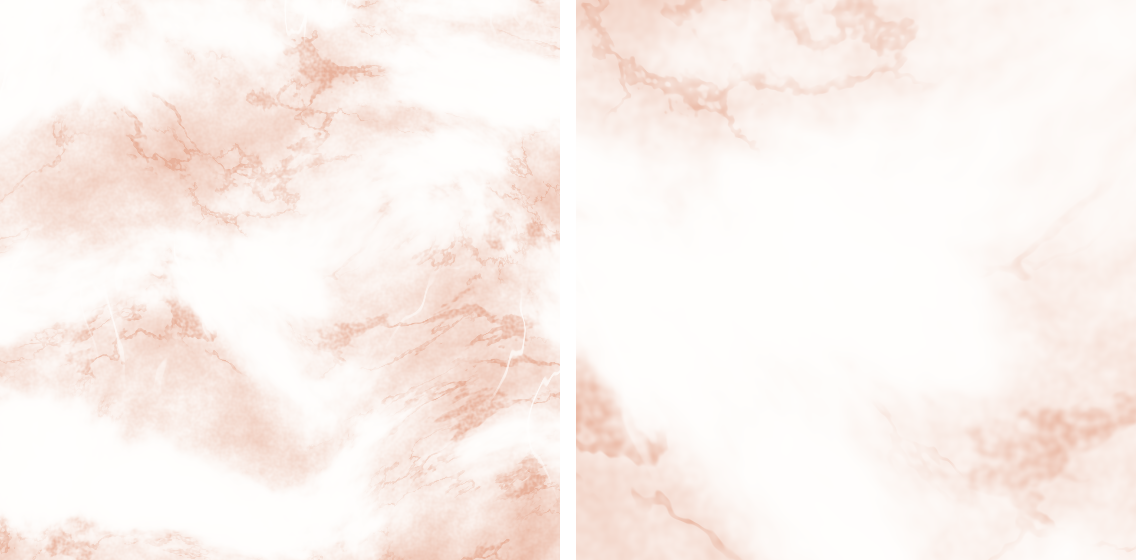
Left: the whole. Right: its middle third, enlarged.
Give the GLSL for this texture, as a three.js fragment shader.

```glsl
// Blush marble: broad white pools between soft pink clouds, drawn with a warped
// band and gradient noise. Ragged, grainy rust veins of two sizes widen into
// patches inside the pink, and thin pale threads cross over the top.

varying vec2 vUv;

const vec3 WHITE = vec3(1.0, 0.997, 0.992);
const vec3 RUST = vec3(0.93, 0.76, 0.69);
const float TAU = 6.2831853;

// Random unit gradient for a lattice cell
vec2 cellGradient(vec2 cell) {
  vec3 h = fract(cell.xyx * vec3(0.1031, 0.1030, 0.0973));
  h += dot(h, h.yzx + 33.33);
  float angle = TAU * fract((h.x + h.y) * h.z);
  return vec2(cos(angle), sin(angle));
}

float gradientNoise(vec2 p) {
  vec2 cell = floor(p);
  vec2 f = fract(p);
  vec2 u = f * f * f * (f * (f * 6.0 - 15.0) + 10.0);
  float a = dot(cellGradient(cell), f);
  float b = dot(cellGradient(cell + vec2(1.0, 0.0)), f - vec2(1.0, 0.0));
  float c = dot(cellGradient(cell + vec2(0.0, 1.0)), f - vec2(0.0, 1.0));
  float d = dot(cellGradient(cell + 1.0), f - 1.0);
  return mix(mix(a, b, u.x), mix(c, d, u.x), u.y);
}

// Layered noise; uneven steps make the fine layers less stretched
float layeredNoise(vec2 p, int layers, float gain) {
  float sum = 0.0;
  float amplitude = 1.0;
  for (int i = 0; i < 6; i++) {
    if (i >= layers) break;
    sum += amplitude * gradientNoise(p);
    p = p * vec2(2.15, 1.9) + vec2(17.3, 9.1);
    amplitude *= gain;
  }
  return sum;
}

// Bends the plane so that bands and veins drift and slant
vec2 warp(vec2 p, float scale, float amount) {
  vec2 q = p * scale;
  return p + amount * vec2(gradientNoise(q + 41.7), gradientNoise(q + 73.2));
}

// Line along the zero level of a field, with a soft edge
float levelLine(float field, float width) {
  return 1.0 - smoothstep(0.35 * width, width, abs(field));
}

// Pink depth of the clouds: near 0 in the white pools
float cloudTone(vec2 p) {
  float drift = 2.6 * gradientNoise(p * vec2(1.6, 1.0) + 5.4);
  float band = cos(16.0 * (p.y - 0.54) + drift);
  float billow = layeredNoise(p * vec2(2.4, 4.6) + 12.6, 6, 0.55);
  float depth = 0.15 + 0.28 * (3.5 * billow - 0.75 * band);
  return 0.5 * (depth + sqrt(depth * depth + 0.008));
}

// Rust veins: x is the ragged vein, y its soft halo
vec2 rustVeins(vec2 p, vec2 scale, float widest) {
  float field = layeredNoise(p * scale + 28.3, 6, 0.58);
  float strength = layeredNoise(p * vec2(3.2, 5.2) + 57.9 + scale.x, 3, 0.5);
  float width = mix(0.05, widest, smoothstep(0.08, 0.42, strength));
  float presence = smoothstep(-0.2, 0.12, strength);
  return presence * vec2(levelLine(field, width), exp(-8.0 * abs(field)));
}

// Pale upright threads in scattered places
float paleThreads(vec2 p) {
  float field = layeredNoise(p * vec2(5.5, 2.4) + 88.1, 4, 0.5);
  float presence = smoothstep(0.02, 0.25, gradientNoise(p * 2.8 + 64.5));
  return presence * (0.6 * levelLine(field, 0.035) + 0.3 * exp(-14.0 * abs(field)));
}

void main() {
  vec2 bent = warp(vUv, 2.2, 0.18);

  // Clouds, and how far the veins may show through them
  float tone = cloudTone(bent);
  float pink = smoothstep(0.04, 0.34, tone);

  // Broad patches with a net of finer veins
  vec2 broad = rustVeins(bent, vec2(3.0, 6.5), 0.24) * pink;
  vec2 fine = rustVeins(bent, vec2(5.0, 9.0), 0.12) * pink;
  float vein = max(broad.x, 0.7 * fine.x);
  tone += 0.42 * vein + 0.1 * (broad.y + fine.y);

  // Mottling and grain
  float mottle = layeredNoise(vUv * vec2(22.0, 30.0) + 7.7, 3, 0.7);
  float grain = gradientNoise(vUv * 170.0) + 0.7 * gradientNoise(vUv * 97.0 + 31.0);
  tone += pink * (0.12 * mottle + 0.11 * grain) + 0.3 * vein * grain;

  // Threads fade the tone back to white
  tone *= 1.0 - 0.85 * paleThreads(warp(vUv, 4.0, 0.12));

  gl_FragColor = vec4(mix(WHITE, RUST, clamp(tone, 0.0, 1.25)), 1.0);
}
```
